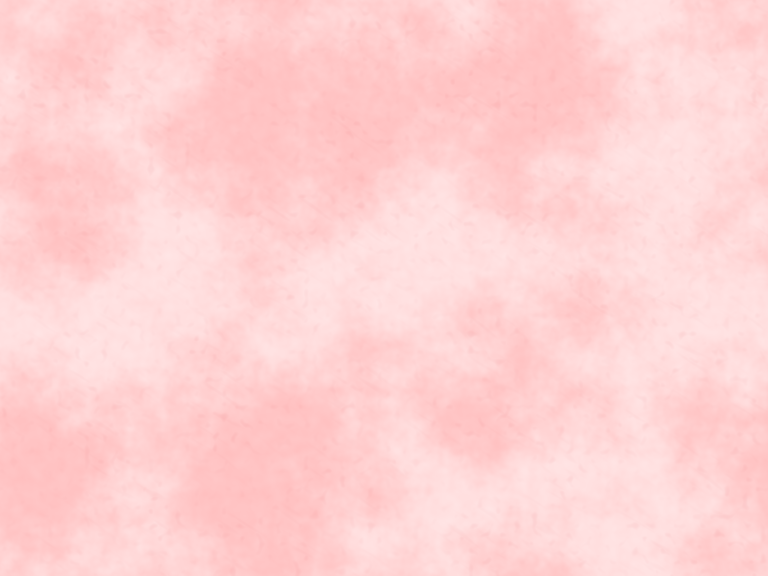
This texture is drawn by a WebGL 2 fragment shader. Its source:

```glsl
#version 300 es
precision highp float;

uniform vec2 u_resolution;
out vec4 fragColor;

const float TAU = 6.2831853;

float hash(vec2 cell, float seed) {
    return fract(sin(dot(cell, vec2(127.1, 311.7)) + seed * 74.7) * 43758.5453);
}

// Dot product of a corner's random unit gradient with the offset from it
float cornerSlope(vec2 cell, vec2 offset, vec2 period, float seed) {
    float angle = TAU * hash(mod(cell, period), seed);
    return dot(vec2(cos(angle), sin(angle)), offset);
}

// Gradient noise that wraps after a whole number of cells
float wrappedNoise(vec2 uv, vec2 period, float seed) {
    vec2 p = uv * period;
    vec2 cell = floor(p);
    vec2 f = p - cell;
    vec2 blend = f * f * f * (f * (f * 6.0 - 15.0) + 10.0);
    vec2 e = vec2(1.0, 0.0);
    float low = mix(cornerSlope(cell, f, period, seed),
                    cornerSlope(cell + e.xy, f - e.xy, period, seed), blend.x);
    float high = mix(cornerSlope(cell + e.yx, f - e.yx, period, seed),
                     cornerSlope(cell + e.xx, f - e.xx, period, seed), blend.x);
    return mix(low, high, blend.y);
}

float clouds(vec2 uv, vec2 baseCells, float gain, float seed) {
    float sum = 0.0;
    float amplitude = 1.0;
    vec2 cells = baseCells;
    for (int octave = 0; octave < 6; octave++) {
        sum += amplitude * wrappedNoise(uv, cells, seed + float(octave));
        amplitude *= gain;
        cells *= 2.0;
    }
    return sum;
}

// Sparse soft specks
float flecks(vec2 uv, vec2 cells, float seed) {
    return smoothstep(0.15, 0.6, wrappedNoise(uv, cells, seed));
}

void main() {
    vec2 uv = gl_FragCoord.xy / u_resolution;

    vec3 rose = vec3(1.0, 0.765, 0.765);
    vec3 blush = vec3(1.0, 0.882, 0.882);
    vec3 fleckTint = vec3(0.985, 0.93, 0.935);

    // Broad soft patches flattening out at both ends of the range
    float tone = smoothstep(-0.54, 0.5, clouds(uv, vec2(4.0, 3.0), 0.62, 3.0));
    vec3 color = mix(rose, blush, tone);

    // Faint mottling over the whole surface
    color.gb += 0.018 * wrappedNoise(uv, vec2(52.0, 39.0), 17.0);
    color.gb += 0.012 * wrappedNoise(uv, vec2(92.0, 69.0), 19.0);

    // Small specks in gathered areas, a few slanted by a shear of one period
    float gathering = smoothstep(-0.3, 0.4, wrappedNoise(uv, vec2(12.0, 9.0), 21.0));
    float dots = flecks(uv, vec2(84.0, 63.0), 31.0);
    float slanted = flecks(vec2(uv.x + uv.y, uv.y), vec2(72.0, 32.0), 41.0);
    float speck = max(dots, 0.5 * slanted) * mix(0.25, 0.7, gathering);
    color *= mix(vec3(1.0), fleckTint, speck);

    fragColor = vec4(color, 1.0);
}
```
